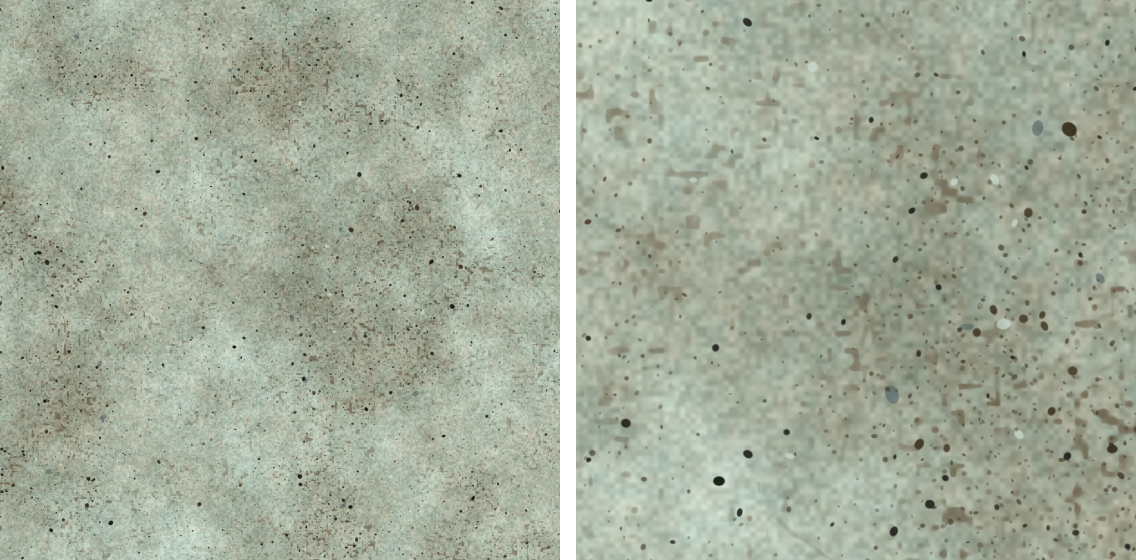
Left, the full canvas; right, a detail of the centre.
A Shadertoy shader for this texture:

```glsl
// Weathered grey-green concrete: cloudy pale and olive stains, fine sandy grain,
// dark pits in several sizes that crowd into the stains, slate chips and scratches.
// Clouds and grain are value noise; pits are jittered ellipses on hashed grids.

const vec3 CEMENT = vec3(0.665, 0.702, 0.632);
const vec3 LIME   = vec3(0.735, 0.805, 0.750);
const vec3 OLIVE  = vec3(0.440, 0.425, 0.335);
const vec3 RUST   = vec3(0.400, 0.345, 0.260);
const vec3 SLATE  = vec3(0.330, 0.400, 0.410);
const vec3 PIT    = vec3(0.085, 0.090, 0.070);
const vec3 SOIL   = vec3(0.260, 0.215, 0.145);

vec3 hash3(vec2 cell, float seed) {
    vec3 q = fract(cell.xyx * vec3(0.1031, 0.1030, 0.0973) + seed * 0.137);
    q += dot(q, q.yxz + 33.33);
    return fract((q.xxy + q.yzz) * q.zyx);
}

float valueNoise(vec2 p, float seed) {
    vec2 cell = floor(p), f = fract(p);
    f = f * f * (3.0 - 2.0 * f);
    float low  = mix(hash3(cell, seed).x, hash3(cell + vec2(1, 0), seed).x, f.x);
    float high = mix(hash3(cell + vec2(0, 1), seed).x, hash3(cell + 1.0, seed).x, f.x);
    return mix(low, high, f.y);
}

float fbm(vec2 p, float seed) {
    float sum = 0.0, weight = 0.5;
    for (int i = 0; i < 4; i++) {
        sum += weight * valueNoise(p, seed + float(i));
        p = mat2(1.6, 1.2, -1.2, 1.6) * p + 7.3;
        weight *= 0.5;
    }
    return sum / 0.9375;
}

// Dirt cover, strongest around the middle of the slab.
float stainMask(vec2 uv) {
    float middle = 1.0 - smoothstep(0.25, 0.65, length(uv - 0.5));
    return smoothstep(0.47, 0.76, fbm(uv * 7.0, 3.0) + 0.10 * middle - 0.04);
}

// Coverage of randomly turned ellipses; stains raise their density.
float scatter(vec2 uv, float cells, float radius, float density, float stretch, float seed) {
    vec2 first = floor(uv * cells - 0.5);
    float soft = 0.0004 + 0.6 / iResolution.y;
    float cover = 0.0;
    for (int i = 0; i < 4; i++) {
        vec2 cell = first + vec2(i & 1, i >> 1);
        vec3 place = hash3(cell, seed), form = hash3(cell, seed + 5.0);
        vec2 center = (cell + place.xy) / cells;
        float chance = density * mix(0.5, 2.3, stainMask(center));
        float angle = 6.283 * form.x, c = cos(angle), s = sin(angle);
        vec2 d = mat2(c, s, -s, c) * (uv - center);
        d.y *= mix(1.0, stretch, form.y);
        float size = radius * mix(0.6, 1.3, form.z * form.z);
        float dot1 = 1.0 - smoothstep(size - soft, size + soft, length(d));
        cover = max(cover, dot1 * step(place.z, chance));
    }
    return cover;
}

float segmentDistance(vec2 p, vec2 a, vec2 b) {
    vec2 ab = b - a;
    return length(p - a - ab * clamp(dot(p - a, ab) / dot(ab, ab), 0.0, 1.0));
}

// Faint broken hairlines.
float scratches(vec2 uv) {
    vec2 bent = uv + 0.012 * (fbm(uv * 18.0, 61.0) - 0.5);
    float worn = smoothstep(0.35, 0.7, valueNoise(uv * 60.0, 67.0));
    float cover = 0.0;
    for (int i = 0; i < 10; i++) {
        vec3 place = hash3(vec2(i, 2), 71.0), form = hash3(vec2(i, 9), 73.0);
        float angle = 3.1416 * form.x;
        vec2 start = 0.1 + 0.8 * place.xy;
        vec2 end = start + (0.05 + 0.12 * form.y) * vec2(cos(angle), sin(angle));
        float d = segmentDistance(bent, start, end);
        float line = 1.0 - smoothstep(0.0003, 0.0024, d);
        float smudge = 0.3 * exp(-d * d * 9000.0);
        cover = max(cover, (line + smudge) * mix(0.3, 0.8, form.z));
    }
    return cover * worn;
}

void mainImage(out vec4 fragColor, in vec2 fragCoord) {
    vec2 uv = fragCoord / iResolution.y;
    float stain = stainMask(uv);

    // Broad clouds of lime and dirt
    float lime = smoothstep(0.45, 0.78, fbm(uv * 6.0, 17.0));
    float mottle = fbm(uv * 26.0, 23.0) - 0.5;
    vec3 color = mix(CEMENT, LIME, 0.75 * lime);
    color += 0.16 * mottle + 0.10 * (fbm(uv * 4.0, 29.0) - 0.5);
    color = mix(color, OLIVE, 0.30 * stain);

    // Sandy grain with slight warm and cool shifts
    float fine = valueNoise(uv * 310.0, 31.0) - 0.5;
    float coarse = valueNoise(uv * 150.0, 37.0) - 0.5;
    float warmth = valueNoise(uv * 110.0, 41.0) + fbm(uv * 14.0, 43.0) - 1.0;
    color += 0.13 * fine + 0.07 * coarse;
    color += warmth * vec3(0.030, -0.008, -0.022);

    // Brown flecks in loose clumps
    float clump = smoothstep(0.38, 0.68, fbm(uv * 20.0, 47.0) + 0.15 * stain);
    float fleck = smoothstep(0.66, 0.92, valueNoise(uv * 190.0, 53.0));
    color = mix(color, RUST, fleck * clump * mix(0.40, 0.75, stain));
    color = mix(color, OLIVE, 0.55 * scratches(uv));

    // Slate chips and white crumbs
    color = mix(color, SLATE, 0.65 * scatter(uv, 20.0, 0.0050, 0.07, 2.4, 79.0));
    color = mix(color, LIME + 0.06, 0.7 * scatter(uv, 34.0, 0.0034, 0.06, 1.8, 83.0));

    // Pits, from pinpricks to open holes
    vec3 pitColor = mix(PIT, SOIL, smoothstep(0.35, 0.75, valueNoise(uv * 45.0, 89.0)));
    color = mix(color, SOIL, 0.42 * scatter(uv, 130.0, 0.0012, 0.26, 1.6, 97.0));
    color = mix(color, SOIL, 0.65 * scatter(uv, 95.0, 0.0015, 0.17, 1.7, 101.0));
    color = mix(color, pitColor, 0.85 * scatter(uv, 48.0, 0.0023, 0.17, 1.6, 103.0));
    color = mix(color, pitColor, 0.95 * scatter(uv, 22.0, 0.0038, 0.14, 1.7, 107.0));

    fragColor = vec4(clamp(color, 0.0, 1.0), 1.0);
}
```
